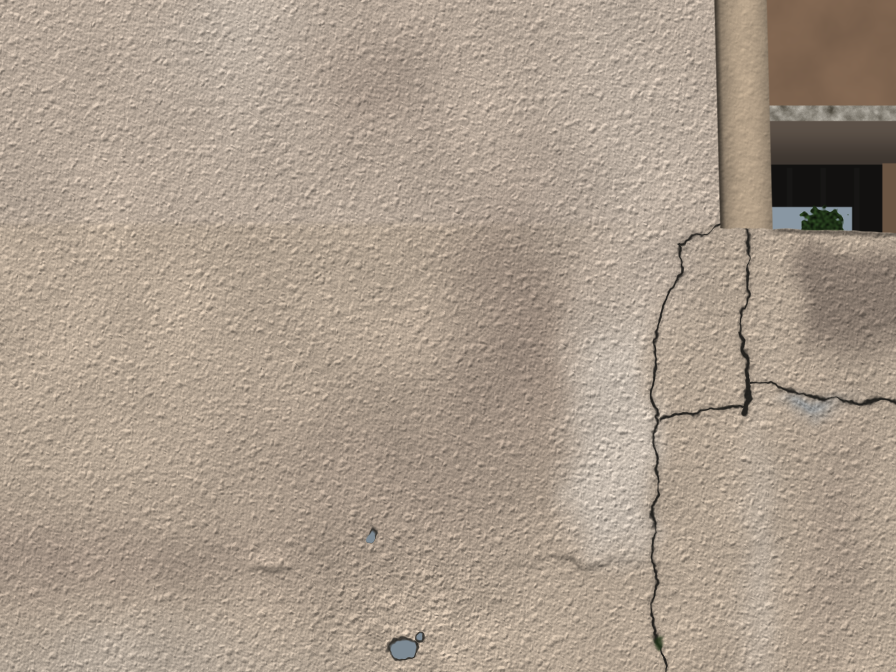
A WebGL 2 fragment shader for this texture:

```glsl
#version 300 es
precision highp float;

#define WALL vec3(.705, .648, .592)
#define OCHRE vec3(.695, .634, .567)
#define STAIN vec3(.56, .5, .455)
#define CHALK vec3(.775, .735, .69)
#define SOOT vec3(.07, .068, .062)
#define SLATE vec3(.49, .54, .58)
#define BROWN vec3(.49, .39, .31)
#define LEAF vec3(.12, .19, .09)
#define GRAINS 82.
#define RELIEF .6
#define LIGHT vec2(-.0012, .0024)

uniform vec2 u_resolution;
out vec4 fragColor;

vec2 hash(vec2 p) {
  vec3 q = fract(p.xyx * vec3(.1031, .103, .0973));
  q += dot(q, q.yzx + 33.33);
  return fract((q.xx + q.yz) * q.zy);
}
float corner(vec2 i, vec2 f, vec2 o) { return dot(hash(i + o) * 2. - 1., f - o); }
float noise(vec2 p) {
  vec2 i = floor(p), f = p - i, u = f * f * (3. - 2. * f);
  return mix(mix(corner(i, f, vec2(0)), corner(i, f, vec2(1, 0)), u.x),
    mix(corner(i, f, vec2(0, 1)), corner(i, f, vec2(1)), u.x), u.y);
}
float fbm(vec2 p) {
  float sum = 0., amp = 1.;
  for (int i = 0; i < 4; i++, amp *= .5) {
    sum += amp * noise(p);
    p = mat2(1.6, 1.2, -1.2, 1.6) * p + 7.3;
  }
  return sum;
}
vec2 warp(vec2 p, float f) { return vec2(fbm(p * f), fbm(p * f + 30.)); }
float above(float edge, float soft, float v) { return smoothstep(edge - soft, edge + soft, v); }
float below(float edge, float soft, float v) { return 1. - above(edge, soft, v); }
float blob(vec2 p, float x, float y, float rx, float ry) {
  vec2 q = (p - vec2(x, y)) / vec2(rx, ry);
  return exp(-dot(q, q));
}
float segment(vec2 p, vec4 s) {
  vec2 d = s.zw - s.xy, a = p - s.xy;
  return length(a - d * clamp(dot(a, d) / dot(d, d), 0., 1.));
}

// Scattered domes of plaster over fine grit
float stucco(vec2 p) {
  vec2 g = p * GRAINS + .4 * vec2(noise(p * 110.), noise(p * 110. + 40.));
  float h = 0.;
  for (int k = 0; k < 9; k++) {
    vec2 id = floor(g) + vec2(k % 3 - 1, k / 3 - 1);
    float r = hash(id + 19.).x, size = mix(.2, .62, r * r);
    h = max(h, size * below(.5, .5, length(g - id - hash(id)) / size));
  }
  return 1.1 * h + .45 * fbm(p * 105.) + .3 * noise(p * 250.);
}

vec3 wallColour(vec2 p) {
  vec2 w = p + .05 * warp(p, 7.);
  vec3 c = mix(WALL, OCHRE, below(.667, .008, p.y) * (1. - blob(w, .97, .62, .1, .1)));
  c = mix(c, OCHRE * 1.05, .6 * blob(w, .13, .47, .2, .2));
  c = mix(c, CHALK, .45 * blob(w, .36, .96, .1, .15));
  c = mix(c, CHALK, .3 * blob(w, .93, .8, .12, .3));
  c = mix(c, STAIN, .45 * blob(w, .56, .87, .1, .1));
  c = mix(c, STAIN, .75 * blob(w, .77, .51, .11, .2));
  c = mix(c, STAIN, .5 * blob(w, .58, .3, .22, .13));
  c = mix(c, STAIN, .6 * blob(w, .05, .17, .4, .07));
  c = mix(c, CHALK * .9, .5 * blob(w, .15, 0., .3, .07));
  // Chalky run-off
  c = mix(c, CHALK, .8 * above(.85, .04, w.x) * below(.965, .03, w.x)
    * above(.19, .04, w.y) * below(.54, .1, w.y));
  // Weathered block
  c = mix(c, STAIN * .82, .75 * above(1.19, .03, w.x) * above(.49, .05, w.y) * below(.63, .02, w.y));
  c = mix(c, STAIN, .35 * blob(w, 1.24, .2, .05, .2));
  c = mix(c, CHALK, .4 * blob(w, 1.13, .15, .025, .25));
  c = mix(c, SLATE, .6 * blob(w, 1.22, .395, .035, .012));
  return c * (1. + .08 * fbm(p * 9.));
}

// Back wall, sill, soffit and dark window
vec3 recess(vec2 p, float px) {
  vec3 c = BROWN * (1. + .1 * fbm(p * 12.));
  c = mix(c, vec3(.55, .53, .49) + .3 * fbm(p * 70.), below(.843, px, p.y));
  c = mix(c, mix(.24, .36, above(.785, .03, p.y)) * vec3(1, .88, .78), below(.82, px, p.y));
  c = mix(c, SOOT, below(.755, px, p.y));
  c += .02 * below(.08, .03, abs(fract(p.x * 20.) - .5)) * below(.75, px, p.y);
  c = mix(c, SLATE * 1.1, below(.692, px, p.y) * below(1.268, px, p.x));
  float leaves = length((p - vec2(1.224, .668)) * vec2(.75, 1)) + .018 * noise(p * 130.);
  c = mix(c, LEAF * (1. + 1.2 * noise(p * 190.)), below(.023, .003, leaves));
  return mix(c, BROWN * .85, above(1.313, px, p.x) * below(.757, px, p.y));
}

void main() {
  float px = 1. / u_resolution.y;
  vec2 p = gl_FragCoord.xy * px, w = p + .022 * warp(p, 22.);
  float relief = RELIEF * (stucco(p) - stucco(p + LIGHT));
  vec3 col = wallColour(p) * (1. + clamp(relief * (1. + .5 * blob(p, .62, .1, .14, .12)), -.34, .26));

  // Swollen ridges and flaked plaster
  col *= 1. + .16 * blob(w, .4, .172, .032, .009) - .3 * blob(w, .4, .154, .032, .006);
  col *= 1. - .28 * blob(w, .87, .163, .09, .005);
  col *= 1. + .2 * fbm(p * 24.) * blob(w, .61, .08, .12, .1);
  float hole = min(length(w - vec2(.6, .035)) - .016, length(w - vec2(.622, .053)) - .01);
  hole = min(hole, length(w - vec2(.556, .208)) - .006);
  col = mix(col, SOOT * 2., .85 * below(.002, .002, hole));
  col = mix(col, SLATE, below(-.003, .002, hole + .5 * (p.y - w.y)));

  // Cracks
  vec2 q = p + .014 * warp(p, 24.);
  float path = .973 + .038 * smoothstep(.51, .6, q.y) + .018 * below(.03, .03, q.y);
  float crack = abs(q.x - path) + 2. * max(q.y - .637, 0.);
  crack = min(crack, segment(q, vec4(1.01, .635, 1.068, .667)));
  crack = min(crack, segment(q, vec4(.978, .376, 1.108, .394)));
  crack = min(crack, segment(q, vec4(1.115, .656, 1.105, .505)));
  crack = min(crack, segment(q, vec4(1.12, .434, 1.198, .412)));
  crack = min(crack, segment(q, vec4(1.198, .412, 1.345, .402)));
  crack = min(crack, segment(q, vec4(1.105, .505, 1.116, .44)) - .001);
  crack = min(crack, segment(q, vec4(1.116, .44, 1.111, .385)) - .002);
  crack += .0025 * noise(p * 45.);
  col *= 1. - .18 * below(.004, .006, crack);
  col = mix(col, SOOT * 1.2, .88 * below(.0017, .0007 + px * .6, crack));
  col = mix(col, LEAF, .8 * below(.009, .004, length(w - vec2(.976, .045))));

  // Ledge, pipe and recess
  float left = 1.089 - .026 * p.y, u = (p.x - left) / .078;
  float ledge = .66 - .035 * max(p.x - 1.15, 0.) + .003 * noise(p * 60.);
  col *= 1. - .4 * below(.003, .003, abs(p.y - ledge + .003)) * above(1.15, .01, p.x);
  vec3 pipe = vec3(.69, .615, .525) * (1.03 - 1.3 * (u - .55) * (u - .55));
  pipe *= (1. + .3 * relief + .08 * fbm(p * 40.)) * mix(.55, 1., smoothstep(0., .13, u));
  pipe = mix(pipe, recess(p, px), above(1., px / .078, u));
  col = mix(col, pipe, above(left, px, p.x) * above(ledge, px, p.y));
  fragColor = vec4(col, 1);
}
```
